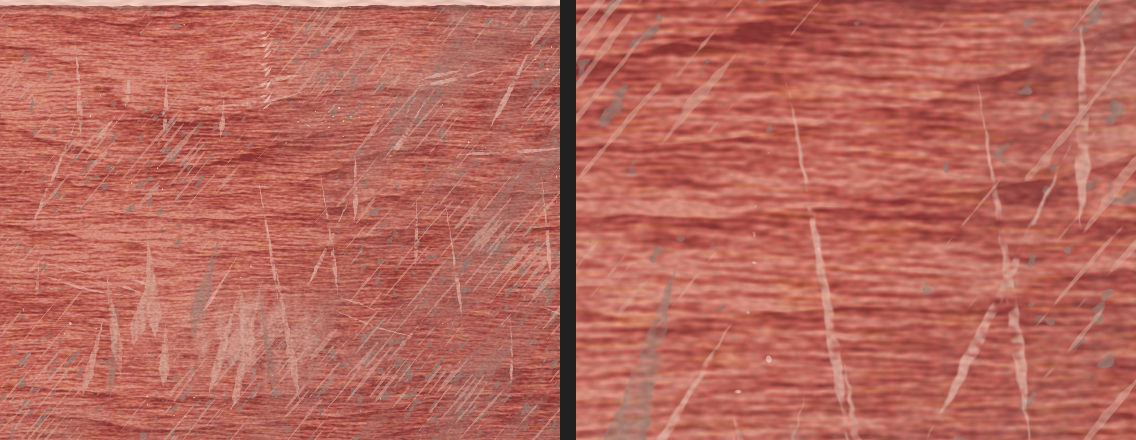
Left: the whole. Right: its middle third, enlarged.
Write a Shadertoy shader that draws this texture.

```glsl
#define DARK vec3(0.53, 0.205, 0.20)
#define RED vec3(0.725, 0.35, 0.31)
#define LIGHT vec3(0.83, 0.54, 0.48)
#define GREY vec3(0.64, 0.45, 0.42)
#define PALE vec3(0.82, 0.62, 0.56)
#define CHALK vec3(0.92, 0.77, 0.72)
#define RINGS 8.0
#define BLADES 13
#define SCRATCHES 18
#define ARCS 16
#define TICKS 13
#define SOFT 0.0013

float hash(vec2 p) {
    vec3 q = fract(p.xyx * vec3(0.1031, 0.1030, 0.0973));
    q += dot(q, q.yzx + 33.33);
    return fract((q.x + q.y) * q.z);
}

// Gradient noise, roughly -0.7 to 0.7
float corner(vec2 cell, vec2 offset) {
    float a = 6.2832 * hash(cell + 71.0);
    return dot(vec2(cos(a), sin(a)), offset);
}

float noise(vec2 p) {
    vec2 i = floor(p), f = p - i;
    vec2 u = f * f * f * (f * (f * 6.0 - 15.0) + 10.0);
    vec2 e = vec2(1.0, 0.0);
    return mix(mix(corner(i, f), corner(i + e, f - e), u.x),
               mix(corner(i + e.yx, f - e.yx), corner(i + 1.0, f - 1.0), u.x), u.y);
}

// Tapered stroke; peak is where along its length it is widest
float stroke(vec2 p, vec2 start, float angle, float len, float width, float bend, float peak) {
    vec2 dir = vec2(cos(angle), sin(angle)), d = p - start;
    float h = dot(d, dir) / len;
    float across = abs(dir.x * d.y - dir.y * d.x + bend * h * (1.0 - h));
    float radius = width * smoothstep(0.0, peak, h) * clamp((1.0 - h) / (1.0 - peak), 0.0, 1.0);
    float ends = smoothstep(0.0, 0.04, h) * (1.0 - smoothstep(0.96, 1.0, h));
    return ends * (1.0 - smoothstep(radius - SOFT, radius + SOFT, across));
}

// Stained wood: growth rings, fibres and slow bands
vec3 wood(vec2 p) {
    vec2 q = p + vec2(0.0, 0.018 * noise(p * vec2(3.0, 5.0)) + 0.002 * noise(p * vec2(35.0, 60.0)));
    float height = q.y * RINGS + 2.4 * noise(q * vec2(1.3, 3.2) + 4.0) + 0.15 * noise(q * vec2(9.0, 40.0));
    float f = fract(height);
    float ring = f * f * (1.0 - smoothstep(0.95, 1.0, f));
    float line = smoothstep(0.84, 0.94, f) * (1.0 - smoothstep(0.95, 1.0, f));
    float coarse = noise(q * vec2(6.0, 95.0));
    float fine = noise(q * vec2(15.0, 190.0) + 9.0);
    float band = noise(q * vec2(1.5, 8.0) + 30.0);
    float cloud = noise(p * vec2(2.2, 4.0) + 15.0);
    float pore = noise(p * vec2(75.0, 220.0));
    float t = 0.56 + 0.32 * (0.28 - ring) - 0.12 * line + 0.36 * coarse + 0.72 * fine;
    t += 0.32 * band + 0.25 * cloud + 0.45 * pore + 0.18 * (p.y - 0.5) - 0.15 * (p.x - 0.6);
    t = clamp(t, 0.0, 1.0);
    vec3 col = mix(DARK, RED, min(2.0 * t, 1.0));
    col = mix(col, LIGHT, max(2.0 * t - 1.0, 0.0));
    float amber = smoothstep(0.1, 0.4, noise(q * vec2(16.0, 180.0) + 50.0));
    return col + amber * vec3(0.02, 0.03, -0.02);
}

void mainImage(out vec4 fragColor, in vec2 fragCoord) {
    vec2 p = fragCoord / iResolution.y;
    float wide = iResolution.x / iResolution.y;
    vec3 col = wood(p);
    float grit = noise(p * vec2(120.0, 170.0) + 5.0), rough = noise(p * 75.0);

    // Grey diagonal rubbing, heaviest on the right
    vec2 d = vec2(dot(p, vec2(0.64, 0.77)), dot(p, vec2(-0.77, 0.64)));
    float side = smoothstep(0.4, 1.15, p.x + 0.4 * noise(p * 3.0));
    side = max(side, 0.6 * (1.0 - smoothstep(0.0, 0.14, p.y)));
    float haze = 0.45 + 0.9 * noise(d * vec2(2.5, 10.0)) + 0.7 * noise(d * vec2(8.0, 60.0)) + 0.5 * grit;
    col = mix(col, GREY, 0.72 * side * clamp(haze, 0.0, 1.0));

    // Ragged grey flakes and hairline scuffs
    float clump = 0.45 * noise(p * 4.0 + 8.0) + 0.14 * side;
    float flake = noise(d * vec2(26.0, 60.0)) + clump + 0.4 * rough + 0.25 * grit;
    col = mix(col, GREY * vec3(0.9, 1.06, 1.06), 0.7 * smoothstep(0.46, 0.56, flake));
    float hair = noise(d * vec2(7.0, 130.0) + 20.0) + clump + 0.2 * rough;
    col = mix(col, PALE, 0.6 * smoothstep(0.4, 0.52, hair));

    // Broad rubbed patch among the blades
    vec2 s = (p - vec2(0.57, 0.23)) / vec2(0.19, 0.11);
    float scuff = 0.6 + 0.8 * noise(p * vec2(45.0, 12.0)) + 0.6 * noise(d * vec2(9.0, 60.0)) + 0.5 * grit;
    col = mix(col, PALE, clamp(exp(-dot(s, s)) * scuff, 0.0, 0.8));

    // Upright blade-shaped gouges with frayed sides
    vec2 frayed = p + 0.004 * vec2(noise(p * vec2(30.0, 90.0)), rough);
    float blades = 0.0, stained = 0.0;
    for (int i = 0; i < BLADES; i++) {
        float k = float(i), r = hash(vec2(k, 3.0)), v = hash(vec2(k, 8.0));
        vec2 start = vec2(0.17 + 0.63 * (k * 0.8 + r) / float(BLADES), 0.06 + 0.20 * v);
        float angle = 1.5 + 0.5 * (hash(vec2(k, 5.0)) - 0.5);
        float m = stroke(frayed, start, angle, 0.13 + 0.20 * r, 0.008 + 0.013 * v, 0.0, 0.3);
        if (i % 5 == 1) stained = max(stained, m);
        else blades = max(blades, m);
    }
    float wear = 0.78 + 0.7 * noise(p * vec2(110.0, 14.0)) + 0.5 * noise(p * vec2(20.0, 170.0)) + 0.4 * grit;
    wear = clamp(wear, 0.0, 1.0);
    col = mix(col, GREY * vec3(0.98, 1.1, 1.08), 0.75 * stained * wear);
    col = mix(col, PALE, 0.88 * blades * wear);

    // Long thin scratches and flatter curved ones
    vec2 jagged = p + 0.0025 * vec2(rough, noise(p * 60.0 + 3.0));
    float thin = 0.0;
    for (int i = 0; i < SCRATCHES; i++) {
        float k = float(i), r = hash(vec2(k, 21.0)), v = hash(vec2(k, 27.0));
        vec2 start = vec2(wide * (k + r) / float(SCRATCHES), 0.1 + 0.7 * v);
        float angle = i % 3 == 0 ? 0.9 + 0.3 * r : 1.45 + 0.3 * r;
        thin = max(thin, stroke(jagged, start, angle, 0.08 + 0.24 * r, 0.003 + 0.004 * v, 0.01, 0.3));
    }
    for (int i = 0; i < ARCS; i++) {
        float k = float(i), group = floor(k / 2.0), r = hash(vec2(group, 41.0)), v = hash(vec2(k, 47.0));
        vec2 start = vec2(wide * fract(group * 0.382 + 0.05), 0.3 + 0.62 * r) + vec2(0.03, 0.014) * (k - 2.0 * group);
        thin = max(thin, stroke(jagged, start, 0.7 * (r - 0.5), 0.08 + 0.18 * v, 0.0025 + 0.003 * r, 0.07 * (v - 0.3), 0.5));
    }
    float broken = smoothstep(-0.5, 0.15, noise(p * 30.0) + 0.6 * grit);
    col = mix(col, mix(PALE, CHALK, 0.35), 0.8 * thin * broken);

    // Ladder of short ticks
    float ticks = 0.0;
    for (int i = 0; i < TICKS; i++) {
        float k = float(i), r = hash(vec2(k, 61.0));
        vec2 start = vec2(0.588 + 0.012 * r, 0.75 + 0.0145 * k);
        ticks = max(ticks, stroke(jagged, start, 0.2 + 0.8 * r, 0.018 + 0.015 * r, 0.003, 0.004, 0.5));
    }
    col = mix(col, CHALK, 0.75 * ticks);

    // Small pale chips, denser near the right edge
    float chip = noise(p * 85.0 + 12.0) + 0.5 * noise(p * 6.0) + 0.25 * grit;
    chip += 0.2 * smoothstep(wide - 0.07, wide, p.x);
    col = mix(col, CHALK, 0.8 * smoothstep(0.7, 0.78, chip));

    // Surface grain, then the bare top edge with a dark line below
    col *= 1.0 + 0.13 * noise(p * vec2(150.0, 230.0) + 40.0);
    float edge = p.y - 0.987 - 0.006 * noise(vec2(p.x * 6.0, 2.0)) - 0.003 * noise(p * 45.0);
    col *= 1.0 - 0.22 * exp(-pow((edge + 0.006) / 0.006, 2.0));
    col = mix(col, CHALK + 0.12 * noise(p * vec2(25.0, 90.0)), smoothstep(-SOFT, SOFT, edge));
    fragColor = vec4(col, 1.0);
}
```
